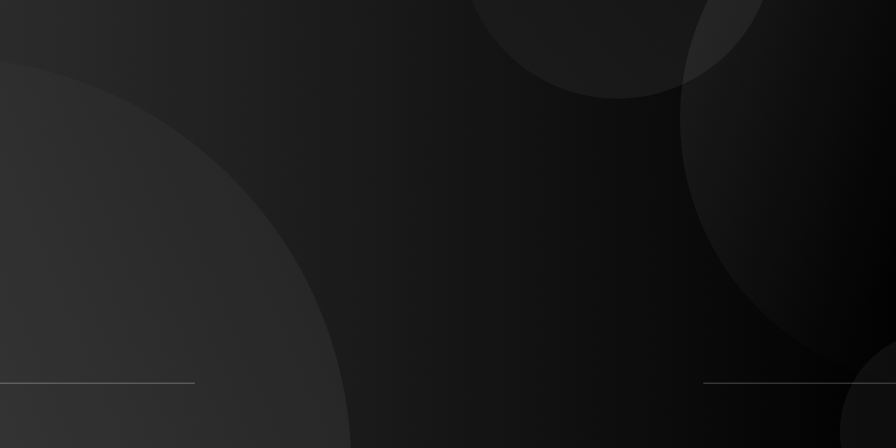
Write a Shadertoy shader that draws this background.

```glsl
// Dark charcoal gradient with translucent discs and two thin horizontal rules.

// Antialiased coverage of a signed distance.
float coverage(float dist, float pixel) {
    return clamp(0.5 - dist / pixel, 0.0, 1.0);
}

// Linear blend from one level to another along a segment.
float ramp(vec2 p, vec2 start, vec2 end, float startLevel, float endLevel) {
    vec2 axis = end - start;
    float t = clamp(dot(p - start, axis) / dot(axis, axis), 0.0, 1.0);
    return mix(startLevel, endLevel, t);
}

float disc(vec2 p, vec2 center, float radius, float pixel) {
    return coverage(length(p - center) - radius, pixel);
}

// Horizontal bar given by its centre and half size.
float rule(vec2 p, vec2 center, vec2 halfSize, float pixel) {
    vec2 d = abs(p - center) - halfSize;
    return coverage(d.x, pixel) * clamp((halfSize.y * 2.0) / pixel, 0.0, 1.0)
         * coverage(abs(p.y - center.y) - max(halfSize.y, 0.5 * pixel), pixel);
}

// Fine grain that breaks up banding.
float hash(vec2 p) {
    return fract(sin(dot(p, vec2(12.99, 78.23))) * 43758.5);
}

void mainImage(out vec4 fragColor, in vec2 fragCoord) {
    vec2 p = fragCoord / iResolution.y;
    float pixel = 1.0 / iResolution.y;

    // Backdrop, darkening to the right
    float shade = ramp(p, vec2(0.0), vec2(2.0, 0.0), 0.168, 0.002);

    // Large lower left disc
    float light = ramp(p, vec2(0.0, 0.86), vec2(0.76, 0.05), 0.012, 0.050);
    shade += light * disc(p, vec2(-0.13, -0.042), 0.914, pixel);

    // Upper disc
    light = ramp(p, vec2(1.08, 1.0), vec2(1.5, 0.8), 0.022, 0.050);
    shade += light * disc(p, vec2(1.378, 1.130), 0.350, pixel);

    // Right disc, fading toward its lower right
    light = ramp(p, vec2(1.59, 0.92), vec2(2.11, 0.53), 0.055, 0.006);
    shade += light * disc(p, vec2(2.116, 0.734), 0.598, pixel);

    // Small corner disc
    shade += 0.045 * disc(p, vec2(2.102, 0.036), 0.227, pixel);

    // Thin rules at both sides
    float ruleY = 0.1445;
    vec2 ruleHalf = vec2(0.435, 0.0016);
    float rules = rule(p, vec2(0.0, ruleY), ruleHalf, pixel)
                + rule(p, vec2(2.005, ruleY), ruleHalf, pixel);
    shade = mix(shade, shade + 0.18, rules);

    shade += (hash(fragCoord) - 0.5) / 255.0;
    fragColor = vec4(vec3(shade), 1.0);
}
```
